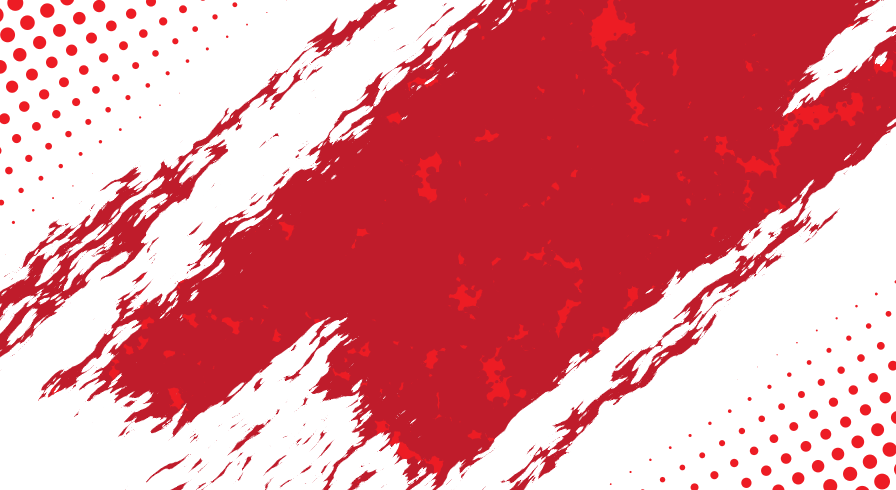
This background is drawn by a Shadertoy shader. Its source:

```glsl
const vec3 PAPER = vec3(1.0);
const vec3 CRIMSON = vec3(0.75, 0.11, 0.17);
const vec3 SCARLET = vec3(0.93, 0.11, 0.14);
const float BRUSH_ANGLE = 0.733;

mat2 rotation(float angle) {
    float c = cos(angle), s = sin(angle);
    return mat2(c, s, -s, c);
}

vec2 hash2(vec2 cell) {
    vec2 h = vec2(dot(cell, vec2(127.1, 311.7)), dot(cell, vec2(269.5, 183.3)));
    return fract(sin(h) * 43758.5);
}

// Distance to the nearest scattered point
float cellular(vec2 p) {
    vec2 cell = floor(p), local = fract(p);
    float nearest = 4.0;
    for (int y = -1; y <= 1; y++)
    for (int x = -1; x <= 1; x++) {
        vec2 offset = vec2(x, y);
        vec2 delta = offset + hash2(cell + offset) - local;
        nearest = min(nearest, dot(delta, delta));
    }
    return sqrt(nearest);
}

// Three octaves of cellular noise, centred on zero
float layered(vec2 p) {
    float sum = 0.0, weight = 0.5;
    for (int i = 0; i < 3; i++) {
        sum += weight * (cellular(p) - 0.49);
        p = p * 2.03 + vec2(17.3, 9.1);
        weight *= 0.62;
    }
    return 2.0 * sum;
}

float coverage(float field) {
    float w = max(fwidth(field), 0.001) * 0.6;
    return smoothstep(-w, w, field);
}

// Dry stroke: fullness caps how solid its core becomes
float dryStroke(float v, float centre, float halfWidth, float ragged, float fullness) {
    return min((halfWidth - abs(v - centre)) / ragged, fullness);
}

// Wide stroke with a notched tail and a split near its far end
float mainStroke(vec2 b) {
    float upper = (0.09 - b.y) / 0.12;
    float lower = (b.y + 0.60 + 0.08 * smoothstep(1.1, 1.9, b.x)) / 0.035;
    float notch = 0.06 * smoothstep(-0.28, -0.23, b.y);
    float tail = mix(0.63 + notch, 0.28 - 0.4 * b.y, smoothstep(-0.185, -0.155, b.y));
    float split = mix(-0.06, 0.033, smoothstep(1.45, 1.95, b.x));
    float gap = (abs(b.y + 0.497) - split) / 0.045;
    return min(min(upper, lower), min((b.x - tail) / 0.13, gap));
}

float sideStrokes(vec2 b) {
    float width = mix(0.06, 0.013, smoothstep(0.45, 0.95, b.x));
    float above = dryStroke(b.y, 0.27 - 0.045 * b.x, width, 0.06, 0.2);
    float below = dryStroke(b.y, -0.69, 0.024, 0.04, 0.15);
    below = min(below, min(b.x - 0.75, 1.6 - b.x) / 0.25);
    float tail = dryStroke(b.y, -0.33, 0.14, 0.08, -0.2);
    tail = min(tail, min(b.x - 0.2, 0.85 - b.x) / 0.2);
    return max(above, max(below, tail));
}

// Scarlet mottling, denser around a few worn spots and the lower edge
float mottle(vec2 p, vec2 b) {
    vec2 spots[5] = vec2[5](vec2(0.82, 0.68), vec2(1.12, 0.66),
        vec2(1.24, 0.93), vec2(0.95, 0.44), vec2(1.33, 0.51));
    float worn = 0.0;
    for (int i = 0; i < 5; i++) {
        vec2 d = (p - spots[i]) / 0.09;
        worn += 0.24 * exp(-dot(d, d));
    }
    float rim = (b.y + 0.54) / 0.06;
    worn += 0.16 * exp(-rim * rim);
    return layered(p * 17.0) + 0.5 * layered(p * 4.0 + 5.0) + worn - 0.36;
}

// Dots shrink with distance from two opposite corners
float halftone(vec2 p, float aspect, float pitch, float angle) {
    mat2 turn = rotation(angle);
    vec2 centre = turn * ((floor((p * turn) / pitch) + 0.5) * pitch);
    float topLeft = centre.x / 0.60 + (1.0 - centre.y) / 0.54;
    float bottomRight = (aspect - centre.x) / 0.64 + centre.y / 0.48;
    float strength = max(1.0 - min(topLeft, bottomRight), 0.0);
    float radius = 0.019 * pow(strength, 0.6) - 0.002;
    return clamp(0.5 + (radius - distance(p, centre)) * iResolution.y, 0.0, 1.0);
}

void mainImage(out vec4 fragColor, in vec2 fragCoord) {
    vec2 p = fragCoord / iResolution.y;
    float aspect = iResolution.x / iResolution.y;

    // Brush space: x along the stroke, y across it
    vec2 b = p * rotation(BRUSH_ANGLE);
    vec2 wobbled = b + 0.004 * sin(b.yx * 41.0 + sin(b * 23.0));
    float grain = layered(wobbled * vec2(9.0, 36.0));

    float body = coverage(mainStroke(b) + grain);
    float sides = coverage(sideStrokes(b) + grain);
    float bright = coverage(mottle(p, b)) * body;

    vec3 colour = mix(PAPER, SCARLET, halftone(p, aspect, 0.0475, 0.55));
    colour = mix(colour, CRIMSON, max(body, sides));
    colour = mix(colour, SCARLET, bright);
    fragColor = vec4(colour, 1.0);
}
```
